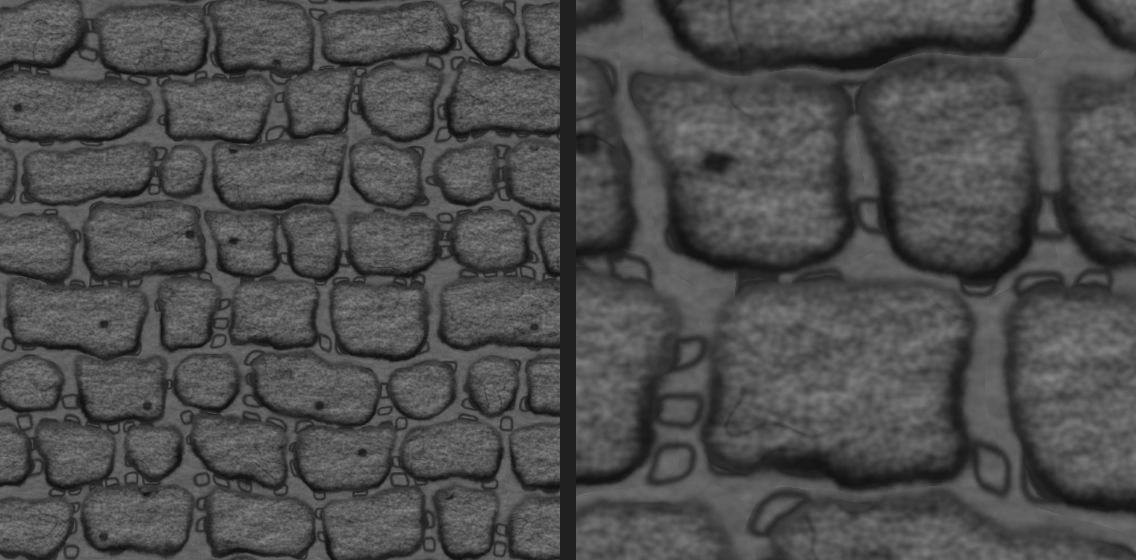
Left, the full canvas; right, a detail of the centre.
A WebGL 2 fragment shader for this texture map:

```glsl
#version 300 es
precision highp float;

uniform vec2 u_resolution;
out vec4 fragColor;

const float ROWS = 8.0;
const float STONE_GRAY = 0.365;
const float MORTAR_GRAY = 0.375;

struct Stone {
    float dist;   // signed distance to the outline, negative inside
    vec2 local;   // position relative to the half size
    float seed;
};

vec2 hash2(vec2 p) {
    vec3 q = fract(p.xyx * vec3(0.1031, 0.1030, 0.0973));
    q += dot(q, q.yzx + 33.33);
    return fract((q.xx + q.yz) * q.zy);
}

float gradientDot(vec2 corner, vec2 offset) {
    float angle = 6.2832 * hash2(corner + 57.0).x;
    return dot(vec2(cos(angle), sin(angle)), offset);
}

float gradientNoise(vec2 p) {
    vec2 i = floor(p), f = p - i;
    vec2 u = f * f * f * (f * (f * 6.0 - 15.0) + 10.0);
    vec2 e = vec2(1.0, 0.0);
    float low = mix(gradientDot(i, f), gradientDot(i + e, f - e), u.x);
    float high = mix(gradientDot(i + e.yx, f - e.yx), gradientDot(i + 1.0, f - 1.0), u.x);
    return 1.4 * mix(low, high, u.y);
}

float fbm(vec2 p) {
    float sum = 0.0, amplitude = 0.5;
    for (int i = 0; i < 4; i++) {
        sum += amplitude * gradientNoise(p);
        p = p * 2.03 + 17.3;
        amplitude *= 0.5;
    }
    return sum;
}

// Slope of a noise relief seen under light from above
float emboss(vec2 p, vec2 scale, vec2 lightStep) {
    return fbm(p * scale) - fbm((p + lightStep) * scale);
}

float roundedBox(vec2 p, vec2 halfSize, float radius) {
    vec2 q = abs(p) - halfSize + radius;
    return length(max(q, 0.0)) + min(max(q.x, q.y), 0.0) - radius;
}

float columnEdge(float column, float row, float count) {
    return (column + 0.62 * (hash2(vec2(column, row * 3.0 + 11.0)).x - 0.5)) / count;
}

// One tapered block of the course, inset by a random joint
Stone stoneAt(vec2 p, float column, float row, float count) {
    vec2 size = hash2(vec2(column, row) + 31.0);
    vec2 shape = hash2(vec2(column, row) + 83.0);
    float left = columnEdge(column, row, count) + 0.004 + 0.007 * size.x;
    float right = columnEdge(column + 1.0, row, count) - 0.004 - 0.007 * shape.x;
    float bottom = row / ROWS + 0.003 + 0.011 * size.y;
    float top = (row + 1.0) / ROWS - 0.003 - 0.012 * shape.y;
    vec2 halfSize = 0.5 * vec2(right - left, top - bottom);
    vec2 q = p - 0.5 * vec2(left + right, bottom + top);
    q.y += q.x * 0.14 * (shape.x - 0.5);
    vec2 local = q / halfSize;
    float taper = 0.010 * (0.4 + size.x) * (0.5 - 0.5 * local.y);
    float radius = min(mix(0.018, 0.046, shape.y), 0.9 * min(halfSize.x, halfSize.y));
    return Stone(roundedBox(q, halfSize - vec2(taper, 0.0), radius), local, size.x + shape.y);
}

Stone nearestStone(vec2 p) {
    Stone nearest = Stone(1.0, vec2(0.0), 0.0);
    for (int j = -1; j <= 1; j++) {
        float row = floor(p.y * ROWS) + float(j);
        vec2 course = hash2(vec2(row, 5.0));
        float count = mix(4.7, 6.5, course.x);
        vec2 q = p + vec2(course.y + 2.0, 0.0);
        for (int i = -1; i <= 1; i++) {
            Stone stone = stoneAt(q, floor(q.x * count) + float(i), row, count);
            if (stone.dist < nearest.dist) nearest = stone;
        }
    }
    return nearest;
}

// Distance to sparse blobs, at most one per grid cell
float scattered(vec2 p, float scale, float radius, float density) {
    vec2 cell = floor(p * scale);
    vec2 h = hash2(cell + 211.0);
    vec2 q = fract(p * scale) - 0.5 - 0.2 * (h - 0.5);
    float blob = roundedBox(q, radius * vec2(1.0, 0.65 + 0.35 * h.y), radius * 0.6);
    return h.x < density ? blob / scale : 1.0;
}

float crease(float dist, float inner, float outer) {
    float t = dist / (dist < 0.0 ? inner : outer);
    return exp(-t * t);
}

void main() {
    vec2 p = gl_FragCoord.xy / u_resolution;

    // Uneven courses and chipped outlines
    vec2 bend = vec2(gradientNoise(p * 5.0 + 3.0), gradientNoise(p * 4.0 + 29.0));
    vec2 chip = vec2(gradientNoise(p * 19.0), gradientNoise(p * 19.0 + 41.0));
    vec2 wall = p + 0.026 * bend + 0.008 * chip;
    Stone stone = nearestStone(wall);
    float dist = stone.dist + 0.005 * fbm(p * 48.0);
    float inside = smoothstep(0.003, -0.003, dist);

    // Rough stone faces and smoother mortar
    float relief = emboss(p + stone.seed, vec2(15.0, 28.0), vec2(-0.002, 0.005));
    float grain = gradientNoise(p * vec2(95.0, 150.0)) + gradientNoise(p * vec2(190.0, 230.0) + 9.0);
    float cracks = crease(gradientNoise(p * vec2(11.0, 25.0) + 0.7 * chip), 0.06, 0.06);
    cracks *= smoothstep(0.0, 0.4, gradientNoise(p * 9.0 + 63.0));
    float face = STONE_GRAY + 0.29 * relief + 0.065 * grain - 0.08 * cracks;
    face += 0.02 * (stone.seed - 1.0);
    float mortar = MORTAR_GRAY + 0.14 * relief + 0.02 * grain;
    float gray = mix(mortar, face, inside);

    // Deep shadow below the stones, thinner above
    float below = smoothstep(0.8, -0.6, stone.local.y);
    float broken = 0.85 + 0.35 * gradientNoise(p * 13.0 + 7.0);
    float shadow = crease(dist - 0.001, 0.008, 0.0045) * mix(0.4, 0.82, below) * broken;
    gray *= 1.0 - 0.17 * below * smoothstep(-0.03, 0.0, dist) * inside;
    gray *= 1.0 - clamp(shadow, 0.0, 0.8);

    // Small fill stones in wide joints and rare pits in the faces
    float pebble = max(scattered(wall, 27.0, 0.32, 0.6), 0.006 - dist);
    gray *= 1.0 - 0.5 * crease(pebble, 0.003, 0.003);
    float pit = max(scattered(p, 13.0, 0.06, 0.12), dist + 0.012);
    gray *= 1.0 - 0.6 * crease(max(pit, 0.0), 0.004, 0.004);

    fragColor = vec4(vec3(clamp(gray, 0.08, 0.52)), 1.0);
}
```
